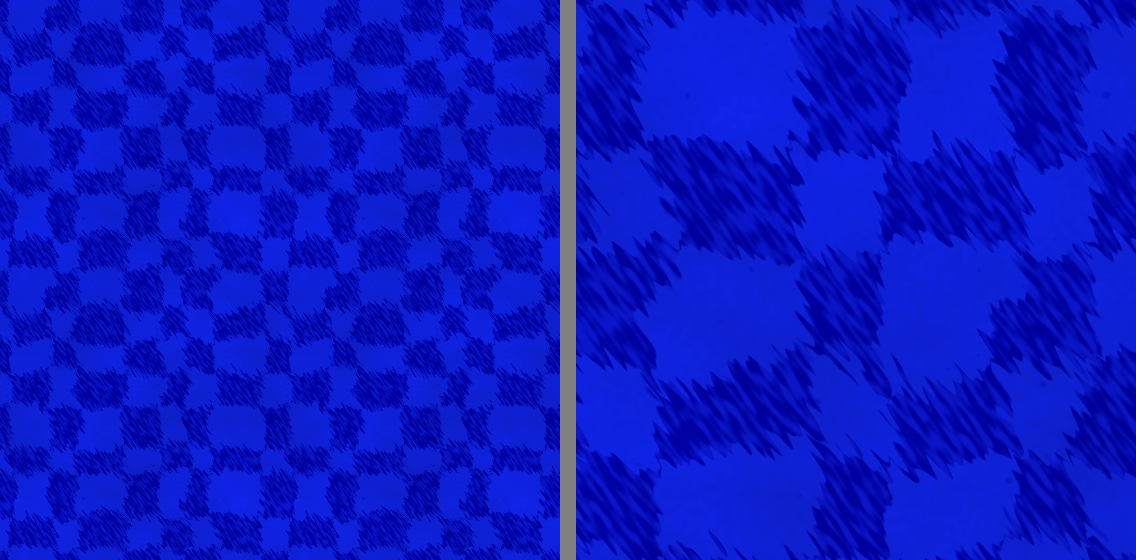
Left: the whole. Right: its middle third, enlarged.
This pattern is drawn by a WebGL 1 fragment shader. Its source:

```glsl
precision highp float;

// Hand-hatched checkerboard in blue: a tile of 8 by 8 uneven squares, repeated twice each way.
// Squares come from signed distances to warped grid lines; their ragged rims and diagonal
// pen strokes come from wrapping gradient noise stretched along the stroke direction.

#define REPEATS 2.0
#define WARP 0.050
#define RAGGED 0.045
#define INK_BIAS 0.06
#define INK_SOFT 0.36
#define EDGE_SOFT 0.003
#define MOTTLE 0.13
#define GRAIN 0.045
#define PAPER_BLUE vec3(0.056, 0.128, 0.840)
#define GAP_BLUE vec3(0.040, 0.085, 0.785)
#define INK_BLUE vec3(0.000, 0.002, 0.615)

uniform vec2 u_resolution;

// Unit gradient for a lattice corner.
vec2 cornerGradient(vec2 corner, float seed) {
  vec3 h = fract(vec3(corner.xyx + seed * 7.31) * vec3(0.1031, 0.1030, 0.0973));
  h += dot(h, h.yzx + 33.33);
  float angle = 6.28318 * fract((h.x + h.y) * h.z);
  return vec2(cos(angle), sin(angle));
}

// Gradient noise, about -0.7 to 0.7, that wraps after a whole number of cells.
float wrapNoise(vec2 p, vec2 period, float seed) {
  p *= period;
  vec2 cell = floor(p);
  vec2 f = p - cell;
  vec2 lo = mod(cell, period);
  vec2 hi = mod(cell + 1.0, period);
  vec2 w = f * f * f * (f * (f * 6.0 - 15.0) + 10.0);
  float a = dot(cornerGradient(lo, seed), f);
  float b = dot(cornerGradient(vec2(hi.x, lo.y), seed), f - vec2(1.0, 0.0));
  float c = dot(cornerGradient(vec2(lo.x, hi.y), seed), f - vec2(0.0, 1.0));
  float d = dot(cornerGradient(hi, seed), f - 1.0);
  return mix(mix(a, b, w.x), mix(c, d, w.x), w.y);
}

// Signed distance to the nearest of eight grid lines; the sign flips at each line.
float signedBand(float x, vec4 linesA, vec4 linesB) {
  x = fract(x);
  vec4 nearA = abs(fract(x - linesA + 0.5) - 0.5);
  vec4 nearB = abs(fract(x - linesB + 0.5) - 0.5);
  vec4 near = min(nearA, nearB);
  float dist = min(min(near.x, near.y), min(near.z, near.w));
  float passed = dot(step(linesA, vec4(x)) + step(linesB, vec4(x)), vec4(1.0));
  return dist * (1.0 - 2.0 * mod(passed, 2.0));
}

// Coverage of the plain squares, 0 inside hatched ones.
float plainSquares(vec2 p, float soft) {
  float sx = signedBand(p.x, vec4(0.042, 0.182, 0.276, 0.443), vec4(0.578, 0.669, 0.760, 0.932));
  float sy = signedBand(p.y, vec4(0.042, 0.154, 0.310, 0.404), vec4(0.544, 0.674, 0.792, 0.888));
  float a = smoothstep(-soft, soft, sx);
  float b = smoothstep(-soft, soft, sy);
  return a + b - 2.0 * a * b;
}

void main() {
  vec2 p = gl_FragCoord.xy / u_resolution * REPEATS;
  float soft = max(EDGE_SOFT, 0.75 * REPEATS / u_resolution.x);

  // Integer axes across and along the strokes, so the strokes wrap with the tile.
  vec2 pen = vec2(4.0 * p.x + 3.0 * p.y, 3.0 * p.x - 4.0 * p.y);
  vec2 strokeDir = vec2(0.6, -0.8);

  // Uneven, slanted squares with rims torn along the strokes.
  vec2 warp = vec2(wrapNoise(p, vec2(7.0), 1.0), wrapNoise(p, vec2(7.0), 2.0));
  float rag = wrapNoise(pen, vec2(26.0, 4.0), 3.0) + 0.5 * wrapNoise(pen, vec2(13.0, 3.0), 12.0);
  float plain = plainSquares(p + WARP * warp + RAGGED * rag * strokeDir, soft);

  // Pen strokes: fine and broad lines, pressed harder in patches.
  float strokes = wrapNoise(pen, vec2(29.0, 5.0), 4.0) + 0.6 * wrapNoise(pen, vec2(19.0, 4.0), 5.0);
  float pressure = 0.25 * wrapNoise(p, vec2(13.0), 6.0) + 0.35 * wrapNoise(p, vec2(56.0), 7.0);
  float ink = smoothstep(-INK_SOFT, INK_SOFT, strokes + pressure + INK_BIAS);

  // Paper: soft clouds, smears, grain and a few specks.
  float clouds = wrapNoise(p, vec2(3.0), 8.0) + 0.5 * wrapNoise(p, vec2(9.0, 17.0), 9.0);
  float grain = wrapNoise(p, vec2(96.0), 10.0);
  float specks = smoothstep(0.46, 0.60, wrapNoise(p, vec2(52.0), 11.0));
  float tone = 1.0 + MOTTLE * clouds + GRAIN * grain;

  vec3 paper = PAPER_BLUE * tone - vec3(0.02, 0.04, 0.07) * specks;
  vec3 hatch = mix(GAP_BLUE, INK_BLUE, ink) * mix(1.0, tone, 0.6);
  gl_FragColor = vec4(clamp(mix(hatch, paper, plain), 0.0, 1.0), 1.0);
}
```
